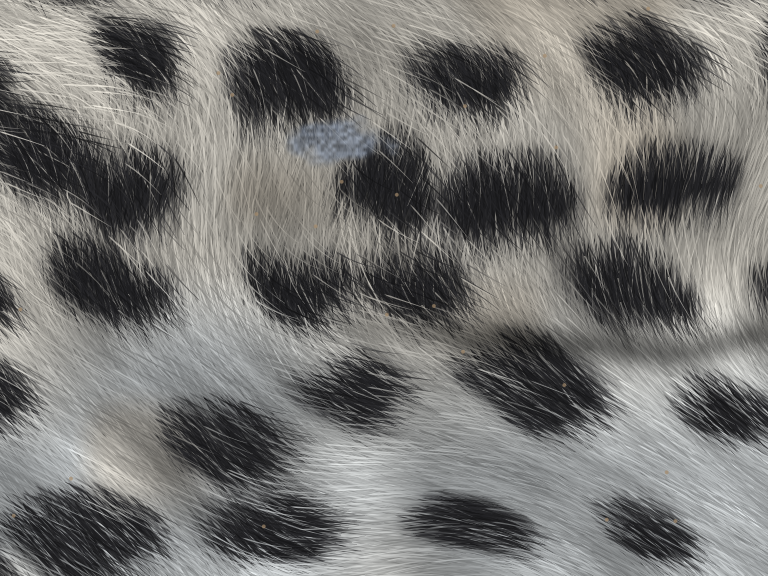
Reproduce this texture procedurally as a Shadertoy shader.

```glsl
// Spotted animal fur: many layers of thin tapered hairs follow a bent flow field.
// Each hair takes its colour from the coat pattern at its root, so that
// the dark spots get ragged edges with pale hairs hanging over them.

const int   LAYERS      = 44;
const float HAIR_PITCH  = 0.0105;          // spacing of hairs across the flow
const float HAIR_LENGTH = 0.085;
const float HAIR_RADIUS = 0.0015;
const float HAIR_COVER  = 0.68;
const float FLOW_ANGLE  = -0.88;           // down and to the right
const float FLOW_SPREAD = 0.75;
const float BEND        = 0.46;
const vec2  SPOT_PITCH  = vec2(0.31, 0.205);
const vec2  SPOT_RADIUS = vec2(0.130, 0.080);
const vec3  DARK_HAIR   = vec3(0.112, 0.112, 0.120);
const vec3  WARM_HAIR   = vec3(0.725, 0.710, 0.675);
const vec3  COOL_HAIR   = vec3(0.690, 0.705, 0.710);
const vec3  TAN_HAIR    = vec3(0.570, 0.525, 0.460);
const vec3  BARE_SKIN   = vec3(0.420, 0.455, 0.510);
const vec3  DUST        = vec3(0.640, 0.540, 0.420);
const vec2  BARE_CENTRE = vec2(0.585, 0.755);
const vec2  BARE_RADIUS = vec2(0.095, 0.042);

float hash(vec2 p) {
    vec3 q = fract(vec3(p.xyx) * 0.1031);
    q += dot(q, q.yzx + 33.33);
    return fract((q.x + q.y) * q.z);
}

float noise(vec2 p) {
    vec2 i = floor(p), f = fract(p);
    f = f * f * (3.0 - 2.0 * f);
    return mix(mix(hash(i), hash(i + vec2(1, 0)), f.x),
               mix(hash(i + vec2(0, 1)), hash(i + vec2(1, 1)), f.x), f.y);
}

float bend(vec2 p) { return BEND * noise(p * 1.8 + 11.3); }

// Soft elliptical spots of uneven strength on a jittered brick grid
float spotMask(vec2 p) {
    p += 0.06 * (vec2(noise(p * 10.0), noise(p * 10.0 + 40.0)) - 0.5);
    float mask = 0.0, baseRow = floor(p.y / SPOT_PITCH.y);
    for (int j = -1; j <= 1; j++) {
        float row = baseRow + float(j);
        float shift = 0.5 * mod(row, 2.0);
        float baseCol = floor(p.x / SPOT_PITCH.x + shift);
        for (int i = -1; i <= 1; i++) {
            vec2 cell = vec2(baseCol + float(i), row);
            vec2 jitter = vec2(hash(cell + 3.1), hash(cell + 17.7)) - 0.5;
            vec2 centre = (cell + 0.5 + 0.5 * jitter - vec2(shift, 0.0)) * SPOT_PITCH;
            vec2 d = p - centre;
            d.y += d.x * (0.1 + 0.5 * jitter.x);
            float size = mix(0.75, 1.15, hash(cell + 29.3));
            float strength = mix(0.82, 1.2, hash(cell + 53.9));
            float spot = 1.0 - smoothstep(0.5, 1.25, length(d / (SPOT_RADIUS * size)));
            mask = max(mask, strength * spot);
        }
    }
    return min(mask, 1.0);
}

// Pale coat: warm above, cool below, with faint tan patches and broad shading
vec3 paleCoat(vec2 p) {
    float warmth = smoothstep(0.2, 0.7, p.y + 0.4 * (noise(p * 3.0) - 0.5));
    vec3 coat = mix(COOL_HAIR, WARM_HAIR, warmth);
    coat = mix(coat, TAN_HAIR, 0.45 * smoothstep(0.55, 0.9, noise(p * 4.5 + 7.0)));
    return coat * mix(0.80, 1.18, noise(p * 6.5 + 23.0));
}

// Dark crease across the right half
float crease(vec2 p) {
    float offset = p.y - 0.405 - 0.06 * (noise(vec2(p.x * 6.0, 2.0)) - 0.5);
    return smoothstep(0.5, 0.85, p.x) * exp(-offset * offset / 0.0008);
}

void mainImage(out vec4 fragColor, in vec2 fragCoord) {
    vec2 p = fragCoord / iResolution.y;
    float pixel = 1.0 / iResolution.y;
    float bendHere = bend(p);
    vec2 bendSlope = (vec2(bend(p + vec2(0.01, 0)), bend(p + vec2(0, 0.01))) - bendHere) / 0.01;
    vec3 pale = paleCoat(p);
    float strayShare = mix(0.16, 0.05, smoothstep(0.3, 0.6, p.y));
    float spotHere = spotMask(p);
    vec3 color = mix(pale * 0.6, DARK_HAIR, spotHere);

    // Hairs, from the undercoat up
    for (int k = 0; k < LAYERS; k++) {
        float layer = float(k), height = layer / float(LAYERS - 1);
        float angle = FLOW_ANGLE + FLOW_SPREAD * (hash(vec2(layer, 5.0)) - 0.5);
        vec2 along = vec2(cos(angle), sin(angle)), across = vec2(-along.y, along.x);
        vec2 q = vec2(dot(p, across) + bendHere, dot(p, along));
        vec2 slope = across + bendSlope;
        float stretch = length(slope);
        vec2 flow = vec2(slope.y, -slope.x) / stretch;
        float clump = noise(q * vec2(26.0, 7.0) + floor(layer / 15.0) * 9.0);
        float light = mix(0.72, 1.18, clump) * mix(0.82, 1.03, height);
        light *= 1.0 - 0.45 * spotHere * (1.0 - height);

        for (int i = -1; i <= 1; i++) {
            float column = floor(q.x / HAIR_PITCH) + float(i);
            float run = q.y / HAIR_LENGTH + hash(vec2(column, layer + 60.0));
            vec2 id = vec2(column + layer * 97.0, floor(run));
            float t = fract(run);
            float curl = hash(id + 8.3) - 0.5;
            float centre = (column + 0.5 + 0.7 * (hash(id) - 0.5) + curl * t * t) * HAIR_PITCH;
            float radius = HAIR_RADIUS * (1.0 - 0.8 * t) * smoothstep(0.0, 0.15, t);
            float dist = abs(q.x - centre) / stretch;
            float cover = min(clamp((radius - dist) / pixel + 0.5, 0.0, 1.0), 2.0 * radius / pixel);
            if (cover <= 0.0) continue;

            float tone = hash(id + 21.9);
            float spot = spotMask(p - flow * t * HAIR_LENGTH);
            float dark = smoothstep(-0.28, 0.28, spot - 0.27 - 0.32 * hash(id + 33.1));
            dark *= step(strayShare, hash(id + 47.7));
            vec3 lit = pale * light * mix(0.82, 1.18, tone);
            color = mix(color, mix(lit, DARK_HAIR * mix(0.6, 1.5, tone), dark), cover * HAIR_COVER);
        }
    }
    color *= 1.0 - 0.4 * crease(p);

    // Bare bluish patch with flaky speckles and a soft rim
    float bareDist = length((p - BARE_CENTRE) / BARE_RADIUS) + 0.6 * (noise(p * 35.0) - 0.5);
    vec3 skin = BARE_SKIN * mix(0.65, 1.35, noise(p * 150.0));
    color = mix(color, skin, 0.75 * (1.0 - smoothstep(0.5, 1.15, bareDist)));

    // Scattered dust flecks
    vec2 dustCell = floor(p * 14.0);
    vec2 dustPos = 0.2 + 0.6 * vec2(hash(dustCell + 2.0), hash(dustCell + 71.0));
    float dustDist = length(fract(p * 14.0) - dustPos) / 14.0;
    float dust = step(0.9, hash(dustCell + 90.0)) * (1.0 - smoothstep(0.002, 0.002 + 1.5 * pixel, dustDist));
    fragColor = vec4(mix(color, DUST, 0.7 * dust), 1.0);
}
```
